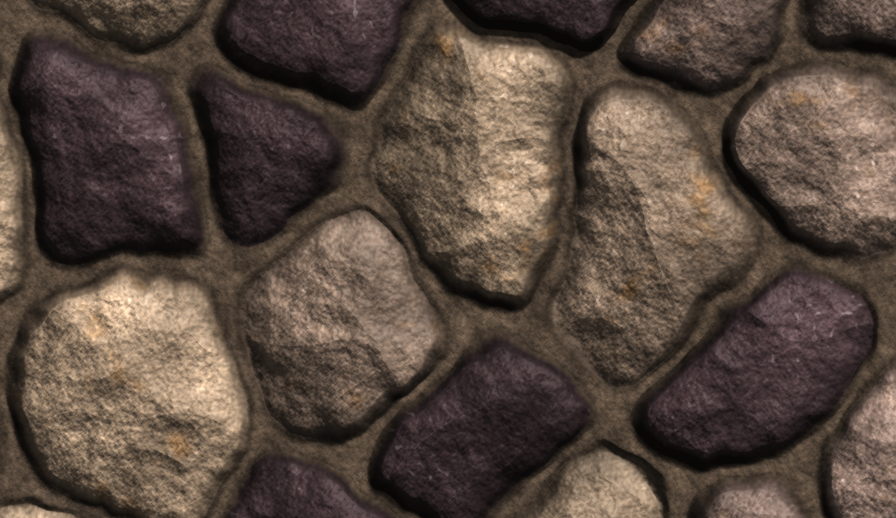
Give the GLSL for this texture, as a WebGL 1 fragment shader.

```glsl
precision highp float;
// Rough fieldstone wall: warped Voronoi cells with rounded borders become stones
// set in recessed mortar. A height field of domes, tilted facets and gradient
// noise is lit from the upper right, with cast shadows and rust stains.
uniform vec2 u_resolution;

vec2 hash2(vec2 c) {
  vec3 a = fract(vec3(c.xyx) * vec3(0.1031, 0.1030, 0.0973));
  a += dot(a, a.yzx + 33.33);
  return fract((a.xx + a.yz) * a.zy);
}

// Gradient noise, roughly -0.7 to 0.7
float gradAt(vec2 cell, vec2 corner, vec2 f) {
  float angle = 6.2832 * hash2(cell + corner + 50.0).x;
  return dot(vec2(cos(angle), sin(angle)), f - corner);
}

float noise(vec2 p) {
  vec2 i = floor(p), f = p - i;
  vec2 u = f * f * f * (f * (f * 6.0 - 15.0) + 10.0);
  vec2 e = vec2(1.0, 0.0);
  return mix(mix(gradAt(i, e.yy, f), gradAt(i, e.xy, f), u.x),
             mix(gradAt(i, e.yx, f), gradAt(i, e.xx, f), u.x), u.y);
}

float fbm(vec2 p) {
  float sum = 0.0, amp = 0.5;
  for (int i = 0; i < 5; i++) {
    sum += amp * noise(p);
    p = mat2(1.6, 1.2, -1.2, 1.6) * p + 7.3;
    amp *= 0.52;
  }
  return sum;
}

vec2 site(vec2 cell) {
  return cell + 0.5 + 0.84 * (hash2(cell) - 0.5);
}

// Softened distance to the stone border; also yields the cell and offset from its centre
float stoneBorder(vec2 p, out vec2 cell, out vec2 offset) {
  vec2 q = p * vec2(2.55, 2.3) + vec2(3.0, 8.0);
  q += 0.13 * vec2(noise(q * 1.9), noise(q * 1.9 + 31.0));
  q += 0.03 * vec2(noise(q * 8.0), noise(q * 8.0 + 17.0));
  vec2 home = floor(q);
  float nearest = 9.0;
  for (int y = -1; y <= 1; y++)
    for (int x = -1; x <= 1; x++) {
      vec2 c = home + vec2(x, y);
      vec2 r = site(c) - q;
      if (dot(r, r) < nearest) { nearest = dot(r, r); cell = c; offset = r; }
    }
  float sum = 0.0;
  for (int y = -2; y <= 2; y++)
    for (int x = -2; x <= 2; x++) {
      if (x == 0 && y == 0) continue;
      vec2 r = site(cell + vec2(x, y)) - q;
      sum += exp(-18.0 * dot(0.5 * (r + offset), normalize(r - offset)));
    }
  return -log(sum) / 18.0;
}

float wallHeight(vec2 p, out float border, out vec2 cell) {
  vec2 offset;
  border = stoneBorder(p, cell, offset);
  float stone = smoothstep(0.02, 0.085, border);
  float dome = 0.045 + 0.05 * (1.0 - exp(-9.0 * max(border - 0.05, 0.0)));
  // Two tilted planes meet in a crease across each stone
  vec2 tiltA = hash2(cell + 11.0) - 0.5, tiltB = hash2(cell + 23.0) - 0.5;
  float facet = 0.24 * min(dot(tiltA, offset), dot(tiltB, offset) + 0.03);
  float ledges = -0.03 * abs(noise(p * vec2(5.0, 7.0) + cell * 3.7));
  float rough = 0.034 * fbm(p * 8.0 + cell * 5.1);
  return stone * (dome + facet + ledges + rough) + 0.007 * fbm(p * 26.0);
}

void main() {
  vec2 p = gl_FragCoord.xy / u_resolution.y;
  float border, unusedBorder;
  vec2 cell, unusedCell;

  // Surface slope and light
  float e = 0.003;
  float h = wallHeight(p, border, cell);
  float hx = wallHeight(p + vec2(e, 0.0), unusedBorder, unusedCell);
  float hy = wallHeight(p + vec2(0.0, e), unusedBorder, unusedCell);
  vec3 normal = normalize(vec3(h - hx, h - hy, e));
  vec3 light = normalize(vec3(0.38, 0.62, 0.72));
  float blocker = wallHeight(p + light.xy * 0.04, unusedBorder, unusedCell);
  float shadow = smoothstep(0.015, 0.065, blocker - h);
  float diffuse = max(dot(normal, light), 0.0);

  // Stone colour: purple-black, grey-brown or tan
  vec2 kind = hash2(cell + 71.0);
  vec3 stoneColor = mix(vec3(0.22, 0.17, 0.175), vec3(0.45, 0.375, 0.335), smoothstep(0.28, 0.42, kind.x));
  stoneColor = mix(stoneColor, vec3(0.56, 0.475, 0.39), smoothstep(0.62, 0.76, kind.x));
  stoneColor *= 0.88 + 0.24 * kind.y;
  float blotch = fbm(p * 5.0 + cell * 2.3);
  stoneColor *= 1.0 + 0.9 * blotch;
  float rust = smoothstep(0.08, 0.36, fbm(p * 7.0 + 40.0)) * smoothstep(-0.2, 0.3, noise(p * 24.0));
  stoneColor = mix(stoneColor, vec3(0.52, 0.35, 0.18), 0.55 * rust * smoothstep(0.2, 0.5, kind.x));
  float fleck = smoothstep(0.3, 0.5, noise(p * 62.0)) * smoothstep(-0.1, 0.25, blotch);
  stoneColor += 0.13 * fleck;

  // Mortar, joint occlusion and grain
  vec3 mortar = vec3(0.33, 0.275, 0.225) * (1.0 + 0.7 * fbm(p * 14.0));
  vec3 color = mix(mortar, stoneColor, smoothstep(0.03, 0.065, border));
  float seam = smoothstep(0.0, 0.035, border) * (1.0 - smoothstep(0.045, 0.13, border));
  color *= (0.36 + 0.95 * diffuse) * (1.0 - 0.3 * seam) * (1.0 - 0.72 * shadow);
  color *= 1.0 + 0.22 * noise(p * 120.0) + 0.15 * noise(p * 55.0);
  color += 0.09 * pow(diffuse, 12.0) * smoothstep(0.05, 0.1, border);
  gl_FragColor = vec4(max(color, vec3(0.035, 0.025, 0.022)), 1.0);
}
```
